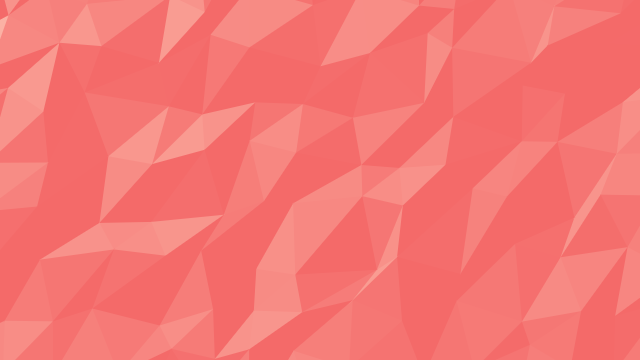
Write a WebGL 2 fragment shader that draws this background.

```glsl
#version 300 es
precision highp float;
// Low-poly coral backdrop: a jittered grid is split into triangles whose corners
// get random heights; each facet is flat-shaded by a light from the upper left,
// and facets turned away from it sink into the plain base colour.

uniform vec2 u_resolution;
out vec4 fragColor;

const float ROWS = 7.0;                           // grid cells per canvas height
const float JITTER = 0.72;                        // corner scatter, in cells
const float RELIEF = 1.05;                        // height range, in cells
const float DIAGONAL_BIAS = 1.4;                  // preference for rising diagonals
const vec2 LIGHT_DIRECTION = vec2(-0.75, 0.66);
const float AMBIENT = 0.033;
const float LIGHT_GAIN = 0.165;
const vec2 GLOW_CENTER = vec2(0.0, 1.0);          // in canvas heights
const float GLOW_STRENGTH = 1.3;
const float GLOW_FALLOFF = 2.4;
const vec3 BASE_COLOR = vec3(0.957, 0.414, 0.412);
const vec3 TINT = vec3(0.10, 1.0, 0.82);          // colour added per unit of tone

float hash(vec2 p) {
    return fract(sin(dot(p, vec2(127.1, 311.7))) * 43758.5453);
}

// Mesh corner: scattered position in xy, height in z.
vec3 corner(vec2 id) {
    vec2 offset = vec2(hash(id + 3.7), hash(id + 19.3)) - 0.5;
    return vec3(id + JITTER * offset, RELIEF * hash(id + 41.9));
}

float cross2(vec2 a, vec2 b) {
    return a.x * b.y - a.y * b.x;
}

// Signed distance to the line a-b, positive on its left.
float edgeDistance(vec2 p, vec2 a, vec2 b) {
    return cross2(b - a, p - a) / max(length(b - a), 1e-4);
}

// Antialiased coverage of a triangle of either winding.
float coverage(vec2 p, vec3 a, vec3 b, vec3 c, float pixel) {
    float winding = sign(cross2(b.xy - a.xy, c.xy - a.xy));
    float inside = min(winding * edgeDistance(p, a.xy, b.xy),
                   min(winding * edgeDistance(p, b.xy, c.xy),
                       winding * edgeDistance(p, c.xy, a.xy)));
    return clamp(0.5 + inside / pixel, 0.0, 1.0);
}

// Flat tone of a facet above the base colour.
float facetTone(vec3 a, vec3 b, vec3 c) {
    vec3 normal = cross(b - a, c - a);
    normal *= (normal.z < 0.0 ? -1.0 : 1.0) / max(length(normal), 1e-4);
    float facing = dot(normal.xy, LIGHT_DIRECTION);
    vec2 center = (a.xy + b.xy + c.xy) / (3.0 * ROWS);
    float glow = 0.95 + GLOW_STRENGTH * exp(-GLOW_FALLOFF * distance(center, GLOW_CENTER));
    return max(0.0, AMBIENT + LIGHT_GAIN * facing) * glow;
}

// Returns tone times coverage, and coverage.
vec2 facet(vec2 p, vec3 a, vec3 b, vec3 c, float pixel) {
    float weight = coverage(p, a, b, c, pixel);
    return vec2(facetTone(a, b, c), 1.0) * weight;
}

void main() {
    vec2 p = gl_FragCoord.xy / u_resolution.y * ROWS;
    float pixel = ROWS / u_resolution.y;
    vec2 cell = floor(p);
    vec2 total = vec2(0.0);

    // Jitter lets quads reach into neighbouring cells, so test all nine.
    for (int y = -1; y <= 1; y++) {
        for (int x = -1; x <= 1; x++) {
            vec2 id = cell + vec2(x, y);
            vec3 lowLeft = corner(id);
            vec3 lowRight = corner(id + vec2(1.0, 0.0));
            vec3 topLeft = corner(id + vec2(0.0, 1.0));
            vec3 topRight = corner(id + vec2(1.0, 1.0));
            float rising = distance(lowLeft.xy, topRight.xy);
            float falling = distance(lowRight.xy, topLeft.xy);
            if (rising < falling * DIAGONAL_BIAS) {
                total += facet(p, lowLeft, lowRight, topRight, pixel);
                total += facet(p, lowLeft, topRight, topLeft, pixel);
            } else {
                total += facet(p, lowLeft, lowRight, topLeft, pixel);
                total += facet(p, lowRight, topRight, topLeft, pixel);
            }
        }
    }

    float tone = total.x / max(total.y, 1e-4);
    fragColor = vec4(min(BASE_COLOR + tone * TINT, 1.0), 1.0);
}
```
